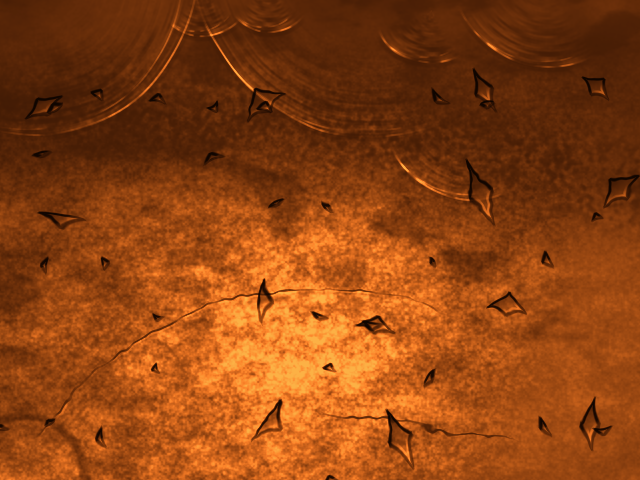
Reproduce this texture procedurally as a Shadertoy shader.

```glsl
// Backlit amber glass: glowing pitted surface, shell-shaped chips, cracks and trapped droplets.

float hash(vec2 p) {
    vec3 q = fract(p.xyx * 0.1031);
    q += dot(q, q.yzx + 33.33);
    return fract((q.x + q.y) * q.z);
}

float noise(vec2 p) {
    vec2 i = floor(p), f = fract(p), e = vec2(0, 1);
    f = f * f * (3.0 - 2.0 * f);
    return mix(mix(hash(i), hash(i + e.yx), f.x),
               mix(hash(i + e.xy), hash(i + e.yy), f.x), f.y);
}

float fbm(vec2 p) {
    float sum = 0.0, amp = 0.5;
    for (int i = 0; i < 5; i++) {
        sum += amp * noise(p);
        p = mat2(1.6, 1.2, -1.2, 1.6) * p + 7.3;
        amp *= 0.5;
    }
    return sum;
}

// Cellular noise: distance to the nearest scattered point
float cells(vec2 p) {
    float nearest = 2.0;
    for (int i = 0; i < 9; i++) {
        vec2 c = floor(p) + vec2(i % 3, i / 3) - 1.0;
        nearest = min(nearest, length(c + vec2(hash(c), hash(c + 51.7)) - p));
    }
    return nearest;
}

float stroke(float d, float width) {
    return 1.0 - smoothstep(0.3 * width, width + 0.7 / iResolution.y, abs(d));
}

// Polygon of about unit reach; its sides curve inwards for positive hollow
float curvedPolygon(vec2 p, float sides, float hollow) {
    float h = 3.14159 / sides, t = tan(h);
    float a = mod(atan(p.y, p.x), 2.0 * h) - h;
    float r = length(p), c = cos(h) * (1.0 - 1.25 * hollow);
    vec2 q = r * vec2(cos(a), sin(a));
    return max(q.x - c - hollow * q.y * q.y / (c * t * t), r - 0.95);
}

// One droplet per grid cell: dark rim, shaded body, lower glint
float addDroplets(float tone, vec2 p, float grid, float size, float chance, float hollow) {
    vec2 id = floor(p / grid), key = id + 700.0 * size;
    if (hash(key + 3.1) > chance) return tone;
    vec2 jitter = vec2(hash(key + 11.3), hash(key + 23.9)) - 0.5;
    float s = size * mix(0.5, 1.0, hash(key + 41.0));
    vec2 local = (p - (id + 0.5 + 0.3 * jitter) * grid) / s;
    float a = 6.283 * hash(key + 37.0);
    float stretch = mix(1.15, 1.65, hash(key + 47.0));
    vec2 q = mat2(cos(a), sin(a), -sin(a), cos(a)) * local * vec2(stretch, 1.0 / stretch);
    q.x += (hash(key + 53.0) - 0.5) * 1.1 * (q.y * q.y - 0.3);
    q += 0.14 * (vec2(noise(p * 75.0), noise(p * 75.0 + 19.0)) - 0.5);
    float sides = 3.0 + step(0.45, hash(key + 59.0)) * step(0.0, hollow);
    float d = curvedPolygon(q, sides, hollow) * s / stretch;
    float slope = dot(local, vec2(0.5, -0.85));
    float body = mix(tone, 0.5, 0.4) * (0.88 + 0.35 * slope);
    tone = mix(body, tone, smoothstep(-0.001, 0.002, d));
    tone += 0.3 * stroke(d + 0.005, 0.0018) * smoothstep(-0.1, 0.5, slope);
    return tone * (1.0 - mix(0.8, 0.45, smoothstep(-0.1, 0.3, slope)) * stroke(d, 0.0024));
}

// Curved chip edge with fine ripples fading towards its centre
float chip(vec2 p, vec2 centre, float radius, float facing) {
    vec2 v = p - centre;
    float d = length(v) - radius + 0.012 * (noise(p * 9.0) - 0.5);
    float arc = smoothstep(0.6, 0.95, dot(normalize(v), vec2(cos(facing), sin(facing))));
    float along = atan(v.x, -v.y);
    float ripple = noise(vec2(d * 210.0, along * 4.0)) + 0.7 * noise(vec2(d * 70.0, along * 3.0)) - 0.78;
    float fade = smoothstep(0.006, -0.004, d) * exp(min(d, 0.0) / 0.075);
    float glint = smoothstep(0.25, 0.75, noise(vec2(along * 9.0, radius * 90.0)));
    float edge = stroke(d, 0.0022) * (0.08 + 0.36 * glint);
    edge += stroke(d + 0.011 + 0.012 * along, 0.0016) * 0.25 * glint;
    return arc * (edge + 0.27 * ripple * fade - 0.06 * stroke(d - 0.006, 0.006));
}

// Amber hue for a given brightness; the hottest light turns yellower
vec3 amber(float t) {
    float red = clamp(t, 0.06, 0.99);
    vec3 c = vec3(red, 0.5 * pow(red, 1.15), 0.155 * pow(red, 1.6));
    return c + vec3(0, 0.2, 0.12) * smoothstep(0.88, 1.35, t);
}

void mainImage(out vec4 fragColor, in vec2 fragCoord) {
    vec2 p = fragCoord / iResolution.y;
    float cloud = fbm(p * vec2(4, 7) + 2.0);
    float mottle = fbm(p * vec2(19, 30) + 8.0);

    // Light from behind
    vec2 g = (p - vec2(0.62, 0.31)) / 0.29;
    float glow = exp(-dot(g, g) * (0.75 + 0.6 * cloud));
    float tone = mix(0.58, 0.32, smoothstep(0.35, 0.78, p.y + 0.12 * (cloud - 0.5)));
    tone += 0.35 * glow + 0.26 * (cloud - 0.48) - 0.06 * smoothstep(0.35, 0.0, p.x);

    // Pitted grain, smoother at the top and lower right
    float rough = smoothstep(0.97, 0.75, p.y);
    rough *= 1.0 - 0.7 * smoothstep(0.95, 1.2, p.x - 0.35 * p.y + 0.2 * cloud);
    vec2 turned = mat2(0.8, 0.6, -0.6, 0.8) * p;
    float grain = noise(turned * 140.0) + noise(p * 240.0 + 31.0) - 1.0;
    float bumps = 0.5 - cells(p * vec2(62, 80) + 1.5 * mottle);
    tone *= 1.0 + (0.15 + 0.85 * rough) * (0.24 * grain + 0.25 * bumps + 0.7 * (mottle - 0.48));
    float band = exp(-pow((p.y - 0.75 + 0.13 * p.x * (p.x - 0.5)) / 0.1, 2.0));
    tone *= 1.0 - 0.5 * band * smoothstep(0.3, 0.75, 0.65 * mottle + 0.35 * noise(turned * 110.0));
    float stain = smoothstep(0.53, 0.68, fbm(p * vec2(7, 13) + 40.0));
    tone *= 1.0 - 0.27 * stain * smoothstep(0.1, 0.4, p.y);

    // Chips along the top: centre, radius, facing angle
    vec4 chips[7] = vec4[7](
        vec4(0.07, 1.06, 0.343, -0.95), vec4(0.78, 1.1, 0.385, -2.05),
        vec4(0.98, 0.76, 0.178, -2), vec4(0.9, 0.98, 0.115, -1.9),
        vec4(1.14, 1.05, 0.19, -1.9), vec4(0.56, 1.03, 0.095, -1.6),
        vec4(0.42, 1.02, 0.1, -1.5));
    for (int i = 0; i < 7; i++) tone += chip(p, chips[i].xy, chips[i].z, chips[i].w);

    // Long arched crack with faint rings, wavy crack and corner lobe
    float wobble = 0.014 * noise(p * 14.0) + 0.006 * noise(p * 60.0) - 0.01;
    float broken = smoothstep(0.2, 0.7, noise(p * 38.0));
    float arch = length(p - vec2(0.66, -0.3)) - 0.7 + wobble;
    float span = smoothstep(0.06, 0.12, p.x) * smoothstep(1.0, 0.8, p.x);
    float rings = smoothstep(0.0, -0.01, arch) * exp(min(arch, 0.0) / 0.12);
    tone *= 1.0 - (0.2 + 0.35 * broken) * span * stroke(arch, 0.0017);
    tone += span * 0.12 * broken * stroke(arch + 0.004, 0.002);
    tone += span * 0.15 * rings * (noise(vec2(arch * 150.0, p.x * 12.0)) - 0.5);
    float wavy = p.y - 0.15 + 0.19 * (p.x - 0.68) + 2.0 * wobble;
    float reach = smoothstep(0.62, 0.7, p.x) * smoothstep(1.1, 1.0, p.x);
    tone *= 1.0 - (0.3 + 0.3 * broken) * reach * stroke(wavy, 0.002);
    float lobe = length(p - vec2(0.05, 0.01)) - 0.122 + wobble;
    tone *= 1.0 - 0.25 * stroke(lobe - 0.006, 0.012);
    tone += 0.06 * smoothstep(0.004, -0.004, lobe);

    // Lift the shadows softly and stretch the lights
    float low = tone - 0.22;
    tone = 0.22 + 0.5 * (low + sqrt(low * low + 0.018));
    tone = 1.04 * tone + 0.3 * max(tone - 0.6, 0.0);

    // Trapped droplets, large then small
    if (p.y < 0.86) {
        tone = addDroplets(tone, p, 0.23, 0.05, 0.45, 0.15);
        tone = addDroplets(tone, p + 0.07, 0.115, 0.014, 0.32, -0.08);
    }
    fragColor = vec4(amber(tone), 1);
}
```
